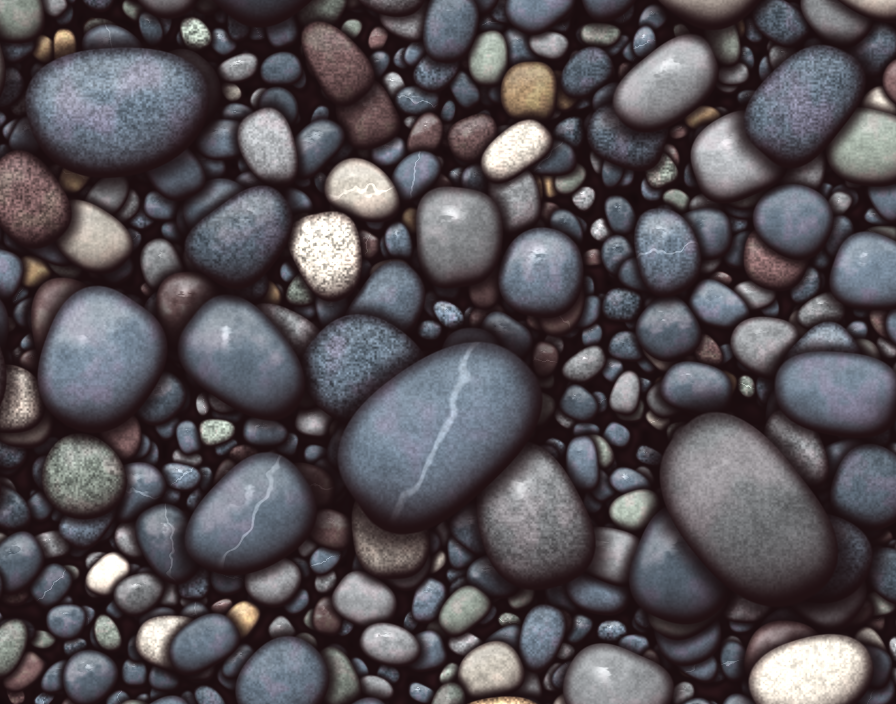
A WebGL 2 fragment shader for this texture:

```glsl
#version 300 es
precision highp float;
// Heap of wet, rounded beach pebbles in slate, grey, brown and cream under a soft overhead sky.

#define LAYERS 6
#define LARGEST_CELL 0.30
#define LAYER_RATIO 0.68
#define JITTER 0.42
#define GAP_COLOR vec3(0.125, 0.065, 0.075)
#define SKY_COLOR vec3(0.80, 0.81, 0.82)
#define LIGHT_DIR vec3(-0.18, 0.56, 0.80)
#define SHEEN 0.50
#define GRAIN 0.20
#define SHADOW_WIDTH 0.22

uniform vec2 u_resolution;
out vec4 fragColor;

float hash(vec2 p) {
  return fract(sin(dot(p, vec2(127.1, 311.7))) * 43758.5);
}

float noise(vec2 p) {
  vec2 i = floor(p), f = fract(p);
  f = f * f * (3.0 - 2.0 * f);
  return mix(mix(hash(i), hash(i + vec2(1, 0)), f.x),
             mix(hash(i + vec2(0, 1)), hash(i + vec2(1, 1)), f.x), f.y);
}

float fbm(vec2 p) {
  return 0.55 * noise(p) + 0.3 * noise(p * 2.1 + 7.3) + 0.15 * noise(p * 4.3 + 3.1);
}

mat2 rotation(float a) {
  float c = cos(a), s = sin(a);
  return mat2(c, s, -s, c);
}

// Stone kinds, from common slate to rare tan
vec3 stoneColor(float kind, float tone) {
  vec3 c = vec3(0.36, 0.41, 0.46);
  c = mix(c, vec3(0.56, 0.57, 0.58), step(0.56, kind));
  c = mix(c, vec3(0.45, 0.35, 0.35), step(0.72, kind));
  c = mix(c, vec3(0.58, 0.62, 0.58), step(0.83, kind));
  c = mix(c, vec3(0.83, 0.80, 0.75), step(0.91, kind));
  c = mix(c, vec3(0.78, 0.65, 0.50), step(0.97, kind));
  return c * mix(0.72, 1.22, tone);
}

// Lit surface: r is 0 at the middle and 1 at the rim, dir points outward
vec3 shadeStone(vec2 p, vec2 v, float r, vec2 dir, float size, vec2 id) {
  float kind = hash(id + 5.1), tone = hash(id + 6.7);
  float wet = smoothstep(0.1, 0.7, hash(id + 8.3)) * (1.0 - 0.7 * step(0.83, kind));
  float slope = min(r * r * 0.6 + r * 0.38, 0.98);
  vec3 normal = vec3(dir * slope, sqrt(1.0 - slope * slope));
  vec3 light = normalize(LIGHT_DIR);

  // Mineral mottling, speckles and an occasional pale vein
  vec3 base = stoneColor(kind, tone);
  float blotch = fbm(v / size * 2.2 + id * 3.7);
  float speck = noise(p * 330.0) * 0.6 + noise(p * 170.0 + 9.0) * 0.4;
  float rough = GRAIN * (0.6 + 2.4 * pow(hash(id + 9.9), 4.0));
  base *= 0.82 + 0.36 * blotch + rough * (speck - 0.5) * 2.0;
  base = mix(base, base.grb * vec3(1.1, 0.92, 0.94), 0.3 * smoothstep(0.5, 0.75, blotch));
  float vein = abs(dot(v, rotation(tone * 40.0)[0]) / size + 0.5 * blotch - 0.25);
  base += 0.18 * step(0.88, hash(id + 3.3)) * (1.0 - smoothstep(0.01, 0.05, vein));

  // Soft diffuse light with a dark rim
  float diffuse = smoothstep(-0.2, 0.92, dot(normal, light));
  float rim = 1.0 - 0.65 * smoothstep(0.78, 1.02, r);
  vec3 c = mix(GAP_COLOR, base * 1.14, diffuse * rim);

  // Broad broken sky reflection and small wet glints
  float film = normal.y + 0.35 * normal.z - 0.25 * normal.x + (blotch - 0.5) * 0.9;
  float sheen = smoothstep(0.3, 0.85, film) * (1.0 - smoothstep(0.72, 0.98, r));
  c = mix(c, SKY_COLOR, SHEEN * sheen * mix(0.25, 1.0, wet) * (0.8 + 0.4 * speck));
  float glint = pow(max(dot(normal, normalize(light + vec3(0, 0, 1))), 0.0), 70.0);
  c += 0.3 * wet * glint * smoothstep(0.45, 0.65, fbm(v / size * vec2(4.0, 7.0) + id));
  return c;
}

void main() {
  vec2 p = gl_FragCoord.xy / u_resolution.y;
  float pixel = 1.0 / u_resolution.y;
  vec3 color = GAP_COLOR * (0.6 + 0.7 * noise(p * 60.0));

  // Paint from the smallest stones at the bottom to the largest on top
  for (int k = 0; k < LAYERS; k++) {
    float level = float(LAYERS - 1 - k);
    float cell = LARGEST_CELL * pow(LAYER_RATIO, level);
    float density = min(0.25 + 0.16 * level, 1.0);
    mat2 turn = rotation(0.4 + level * 1.1);
    vec2 home = floor(p * turn / cell);
    for (int n = 0; n < 9; n++) {
      vec2 grid = home + vec2(n % 3, n / 3) - 1.0;
      vec2 id = grid + level * 37.0 + 11.0;
      if (hash(id) > density) continue;
      vec2 jitter = (vec2(hash(id + 1.3), hash(id + 2.9)) - 0.5) * JITTER;
      vec2 v = p - turn * ((grid + 0.5 + jitter) * cell);
      float size = cell * mix(0.37, 0.53, hash(id + 4.7));

      // Tapered, slightly squared and dented ellipse
      mat2 spin = rotation(6.283 * hash(id + 7.1));
      float aspect = mix(0.60, 0.92, hash(id + 0.7));
      vec2 q = v * spin / (size * vec2(1.0, aspect));
      q.y *= 1.0 + 0.22 * (hash(id + 2.2) - 0.3) * clamp(q.x, -1.5, 1.5);
      float power = mix(2.0, 2.8, hash(id + 6.1));
      float r = pow(pow(abs(q.x), power) + pow(abs(q.y), power), 1.0 / power);
      float a = atan(q.y, q.x);
      r *= 1.0 + 0.035 * sin(3.0 * a + id.x * 5.0) + 0.025 * sin(2.0 * a + id.y * 3.0);
      float d = (r - 1.0) * size * aspect;
      float reach = SHADOW_WIDTH * size + 0.003;
      if (d > reach) continue;

      // Contact shadow, then the stone itself
      float shadow = 1.0 - smoothstep(0.0, reach, d);
      color = mix(color, GAP_COLOR * 0.8, 0.85 * shadow);
      if (d < pixel) {
        vec2 dir = normalize(spin * (q / vec2(1.0, aspect)) + 1e-5);
        vec3 stone = shadeStone(p, v, r, dir, size, id);
        color = mix(color, stone, 1.0 - smoothstep(-pixel, pixel, d));
      }
    }
  }
  fragColor = vec4(clamp(color, 0.0, 1.0), 1.0);
}
```
